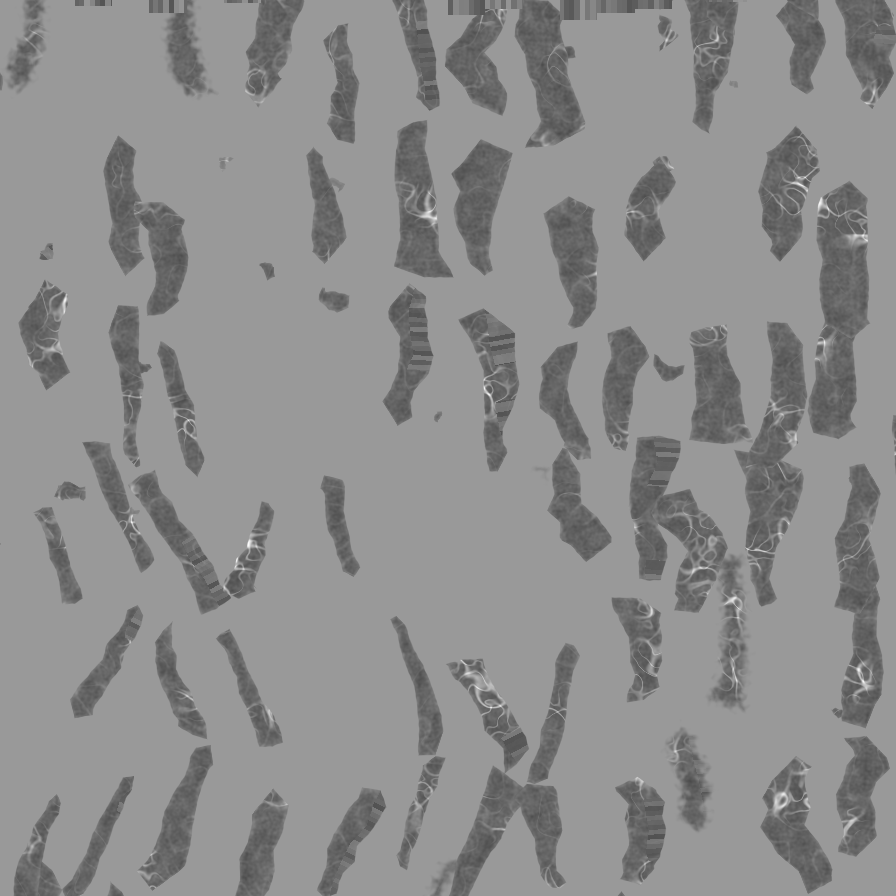
A Shadertoy shader for this pattern:

```glsl
const float BACKDROP = 0.6;

vec2 hash2(vec2 p) {
    vec2 q = vec2(dot(p, vec2(127.1, 311.7)), dot(p, vec2(269.5, 183.3)));
    return fract(sin(q) * 43758.5);
}

float gradientNoise(vec2 p) {
    vec2 i = floor(p), f = fract(p);
    vec2 u = f * f * (3.0 - 2.0 * f);
    vec2 e = vec2(0.0, 1.0);
    float a = dot(hash2(i) * 2.0 - 1.0, f);
    float b = dot(hash2(i + e.yx) * 2.0 - 1.0, f - e.yx);
    float c = dot(hash2(i + e.xy) * 2.0 - 1.0, f - e.xy);
    float d = dot(hash2(i + e.yy) * 2.0 - 1.0, f - e.yy);
    return mix(mix(a, b, u.x), mix(c, d, u.x), u.y);
}

float fbm(vec2 p) {
    float sum = 0.0, amp = 1.0;
    for (int i = 0; i < 4; i++) {
        sum += amp * gradientNoise(p);
        p = mat2(1.6, 1.2, -1.2, 1.6) * p + 7.3;
        amp *= 0.6;
    }
    return sum;
}

// Random broken line in -0.5..0.5
float polyline(float t, float seed) {
    float i = floor(t);
    return mix(hash2(vec2(i, seed)).x, hash2(vec2(i + 1.0, seed)).x, t - i) - 0.5;
}

// Signed distance to a bent, tapered splinter with chipped sides and cut ends
float shard(vec2 p, vec2 halfSize, float seed) {
    vec2 h = hash2(vec2(seed, 3.0)), k = hash2(vec2(seed, 8.0));
    float t = p.y / halfSize.y;
    p.x -= halfSize.x * 1.3 * polyline(t * 1.5 + 5.0, seed);
    float taper = 1.0 + clamp(t, -1.0, 1.0) * (h.x - 0.5) * 1.3;
    float flare = 0.25 * k.y * smoothstep(0.65, 0.9, abs(t));
    float chips = 0.5 * polyline(t * 4.0, seed + sign(p.x));
    float width = halfSize.x * max(taper + flare + chips, 0.12);
    float ends = abs(p.y) - halfSize.y + p.x * (h.y - 0.5) * 1.6 + abs(p.x) * k.x * 1.5;
    return max(abs(p.x) - width, ends) + 0.0012 * gradientNoise(p * 140.0 + seed);
}

// Dark mottled stone with pale, patchy veins
float stone(vec2 p, float d) {
    float tone = 0.385 + 0.085 * fbm(p * 45.0) + 0.07 * gradientNoise(p * 260.0);
    vec2 bent = p + 0.012 * vec2(gradientNoise(p * 35.0), gradientNoise(p * 35.0 + 40.0));
    float coarse = smoothstep(0.06, 0.0, abs(gradientNoise(bent * 32.0)));
    float fine = smoothstep(0.09, 0.0, abs(gradientNoise(bent * 68.0 + 20.0)));
    float patches = smoothstep(-0.05, 0.4, gradientNoise(p * 16.0 + 9.0));
    tone += (0.3 * coarse + 0.24 * fine) * patches + 0.04 * coarse;
    return tone + 0.06 * smoothstep(-0.005, 0.0, d);
}

// Jittered grid of splinters; chips are small ones turned any way
float scatter(float tone, vec2 uv, vec2 cells, bool chips) {
    float pixel = 1.0 / iResolution.y;
    vec2 home = floor(uv * cells);
    for (int n = 0; n < 9; n++) {
        vec2 id = home + vec2(n % 3, n / 3) - 1.0;
        vec2 a = hash2(id + cells), b = hash2(id + 17.0), c = hash2(id + 41.0);
        vec2 centre = (id + 0.5 + (a - 0.5) * vec2(0.5, 0.6)) / cells;

        // Upright and broad at the upper right, slanted and thin at the lower left
        float slant = smoothstep(0.72, 0.58, centre.x) * smoothstep(0.62, 0.5, centre.y);
        float sparse = smoothstep(0.38, 0.3, centre.x) * smoothstep(0.5, 0.6, centre.y);
        float lean = b.x < (centre.y < 0.2 ? 0.15 : 0.7) ? 1.0 : -1.0;
        float angle = mix((b.x - 0.5) * 0.2, lean * mix(0.25, 0.5, b.y), slant);
        float broad = mix(0.013, 0.025, c.x * c.x) + 0.004 * smoothstep(0.5, 0.8, centre.x);
        vec2 halfSize = vec2(mix(broad, mix(0.008, 0.018, c.x), slant), mix(0.055, 0.092, c.y));
        float chance = mix(0.88, 0.5, sparse);
        if (chips) {
            angle = b.x * 6.28;
            halfSize = mix(vec2(0.003, 0.006), vec2(0.011, 0.02), c.x * c.x);
            chance = 0.3;
        }
        if (hash2(id + 73.0).x > chance) continue;

        float cs = cos(angle), sn = sin(angle);
        vec2 p = mat2(cs, -sn, sn, cs) * (uv - centre);
        float seed = dot(id, vec2(7.0, 31.0)) + cells.x;
        float d = shard(p, halfSize, seed);

        // A few have a faded, grainy rim
        float faded = step(0.94, a.y);
        float rim = d + faded * (0.006 + 0.012 * gradientNoise(uv * 150.0));
        float soft = mix(0.8 * pixel, 0.009, faded);
        float mask = smoothstep(soft, -soft, rim);
        if (mask <= 0.0) continue;

        // Smeared bands cover one side of some pieces
        float fill = stone(p + id * 0.37, d);
        float band = 0.31 + 0.2 * hash2(vec2(floor(p.y * 190.0), seed)).x;
        float smear = step(0.72, b.y) * step(0.002, p.x + 0.012 * polyline(p.y * 40.0, seed));
        smear *= step(0.0, polyline(p.y * 22.0, seed + 5.0));
        fill = mix(fill, band, 0.85 * smear);
        if (chips) fill = mix(fill, BACKDROP, 0.5 * step(0.65, c.y));
        tone = mix(tone, fill, mask);
    }
    return tone;
}

void mainImage(out vec4 fragColor, in vec2 fragCoord) {
    vec2 uv = fragCoord / iResolution.y;
    float tone = scatter(BACKDROP, uv, vec2(9.0, 8.0), true);
    tone = scatter(tone, uv, vec2(12.0, 6.0), false);

    // Short upright streaks along the top border
    vec2 block = hash2(vec2(floor(uv.x * 24.0), 2.0));
    float streak = 0.32 + 0.28 * hash2(vec2(floor(uv.x * 170.0), 6.0)).x;
    float comb = step(0.72, block.x) * step(1.0 - 0.022 * block.y, uv.y);
    tone = mix(tone, streak, comb);

    fragColor = vec4(vec3(clamp(tone, 0.0, 1.0)), 1.0);
}
```
